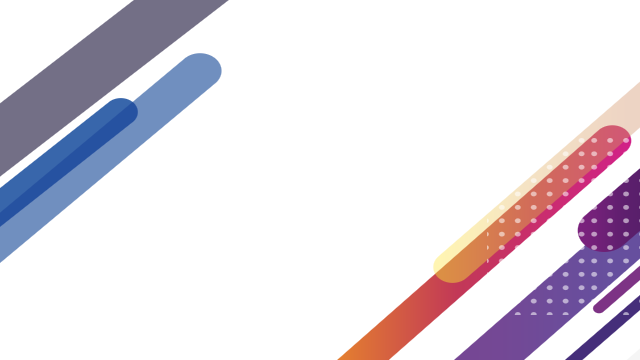
A WebGL 2 fragment shader for this background:

```glsl
#version 300 es
precision highp float;
// Diagonal rounded stripes in two opposite corners of a white page.
// Each stripe is a half-infinite capsule in horizontally squashed space;
// overlaps get their own tint and a clipped dot grid lies on the right side.

#define STRETCH 1.22
#define DOT_PITCH vec2(0.0443, 0.0372)
#define DOT_ORIGIN vec2(1.394, 0.610)
#define DOT_RADIUS 0.0066
#define DOT_ALPHA 0.55
#define DOT_SEAM 1.633
#define DOT_SHIFT 0.0093
#define DOT_MIN vec2(1.354, 0.125)
#define DOT_MAX vec2(1.790, 0.617)

uniform vec2 u_resolution;
out vec4 fragColor;

// Smooth coverage of a signed distance, one pixel wide
float coverage(float dist) {
    return clamp(0.5 - dist * u_resolution.y, 0.0, 1.0);
}

// Stripe with a round end at cap; side +1 runs up right, -1 down left
float stripe(vec2 p, vec2 cap, float slope, float radius, float side) {
    vec2 rel = (p - cap) / vec2(STRETCH, 1.0);
    vec2 dir = side * normalize(vec2(1.0, slope * STRETCH));
    return coverage(length(rel - dir * max(dot(rel, dir), 0.0)) - radius);
}

// Three-colour horizontal gradient
vec3 ramp(vec3 a, vec3 b, vec3 c, float x0, float x1, float x2, float x) {
    vec3 firstHalf = mix(a, b, clamp((x - x0) / (x1 - x0), 0.0, 1.0));
    return mix(firstHalf, c, clamp((x - x1) / (x2 - x1), 0.0, 1.0));
}

// Dot grid with one narrower column gap at the seam, clipped to a box
float dots(vec2 p) {
    vec2 g = p - DOT_ORIGIN;
    g.x += DOT_SHIFT * step(DOT_SEAM, p.x);
    vec2 cell = (fract(g / DOT_PITCH + 0.5) - 0.5) * DOT_PITCH;
    vec2 inside = step(DOT_MIN, p) * step(p, DOT_MAX);
    return coverage(length(cell / vec2(STRETCH, 1.0)) - DOT_RADIUS) * inside.x * inside.y;
}

void main() {
    vec2 p = gl_FragCoord.xy / u_resolution.y;
    vec3 color = vec3(1.0);

    // Upper left: grey band and two overlapping blue stripes
    float grey = stripe(p, vec2(0.926, 1.326), 0.772, 0.0741, -1.0);
    float paleBlue = stripe(p, vec2(0.5556, 0.8032), 0.835, 0.0490, -1.0);
    float deepBlue = stripe(p, vec2(0.3356, 0.6887), 0.790, 0.0388, -1.0);
    color = mix(color, vec3(0.45, 0.435, 0.525), grey);
    color = mix(color, vec3(0.44, 0.56, 0.75), paleBlue);
    vec3 blueTint = mix(vec3(0.22, 0.40, 0.67), vec3(0.15, 0.32, 0.63), paleBlue);
    color = mix(color, blueTint, deepBlue);

    // Lower right: cream stripe crossing an orange to magenta stripe
    float cream = stripe(p, vec2(1.257, 0.258), 0.867, 0.0438, 1.0);
    float warm = stripe(p, vec2(1.701, 0.609), 0.879, 0.0430, -1.0);
    vec3 creamTint = ramp(vec3(1.0, 0.96, 0.70), vec3(0.96, 0.89, 0.77),
                          vec3(0.93, 0.83, 0.77), 1.22, 1.46, 1.75, p.x);
    vec3 warmTint = ramp(vec3(0.89, 0.49, 0.19), vec3(0.76, 0.22, 0.34),
                         vec3(0.82, 0.13, 0.53), 0.95, 1.27, 1.75, p.x);
    vec3 crossTint = ramp(vec3(0.86, 0.56, 0.27), vec3(0.82, 0.42, 0.35),
                          vec3(0.82, 0.35, 0.45), 1.23, 1.48, 1.72, p.x);
    color = mix(color, creamTint, cream);
    color = mix(color, mix(warmTint, crossTint, cream), warm);

    // Lower right: violet band, plum stripe, indigo line and pale corner
    float violet = stripe(p, vec2(1.127, -0.2025), 0.875, 0.0582, 1.0);
    float plum = stripe(p, vec2(1.678, 0.360), 0.860, 0.0599, 1.0);
    float indigo = stripe(p, vec2(1.362, -0.2007), 0.867, 0.0144, 1.0);
    float corner = stripe(p, vec2(1.4407, -0.3038), 0.867, 0.0300, 1.0);
    vec3 violetTint = mix(vec3(0.46, 0.28, 0.58), vec3(0.40, 0.31, 0.62),
                          smoothstep(1.3, 1.75, p.x));
    vec3 plumTint = mix(vec3(0.48, 0.13, 0.49), vec3(0.35, 0.12, 0.42),
                        smoothstep(1.60, 1.78, p.x));
    color = mix(color, violetTint, violet);
    color = mix(color, plumTint, plum);
    color = mix(color, vec3(0.27, 0.18, 0.48), indigo);
    color = mix(color, vec3(0.96), corner);

    // Translucent dots, then the thin purple line on top
    color = mix(color, vec3(1.0), DOT_ALPHA * dots(p));
    float thin = stripe(p, vec2(1.664, 0.1435), 0.867, 0.0137, 1.0);
    color = mix(color, vec3(0.49, 0.20, 0.52), thin);

    fragColor = vec4(color, 1.0);
}
```
